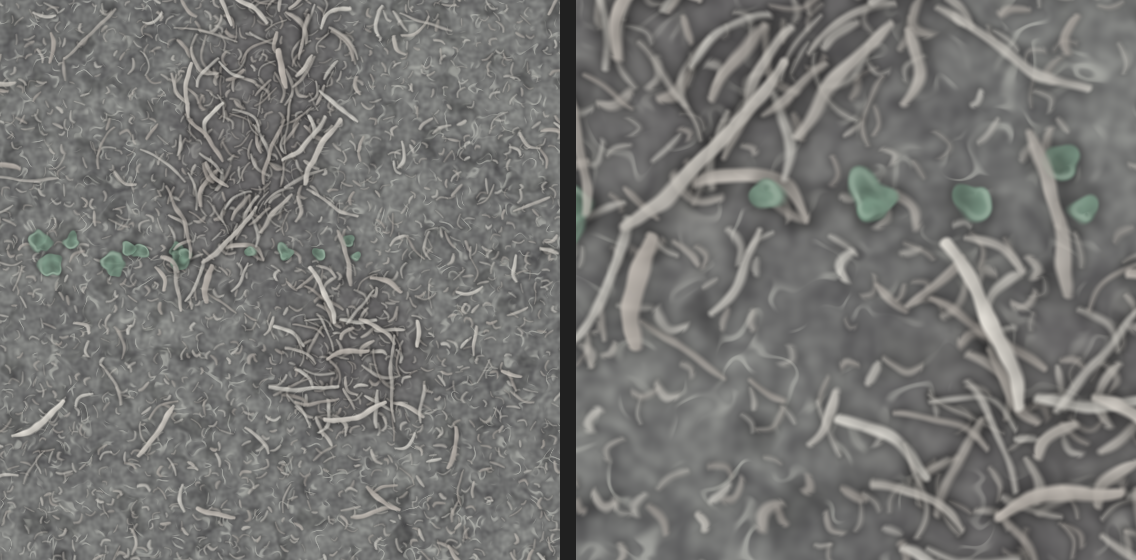
Left: the whole. Right: its middle third, enlarged.
A Shadertoy shader for this texture:

```glsl
const float PI = 3.14159265;
const vec3 SOIL_DARK = vec3(0.345, 0.345, 0.350);
const vec3 SOIL_LIGHT = vec3(0.600, 0.607, 0.592);
const vec3 CLUMP_SHADE = vec3(0.385, 0.370, 0.375);
const vec3 FLECK = vec3(0.72, 0.725, 0.70);
const vec3 STRAW_PALE = vec3(0.89, 0.88, 0.85);
const vec3 STRAW_TAN = vec3(0.68, 0.645, 0.615);
const vec3 LEAF_BODY = vec3(0.44, 0.545, 0.48);
const vec3 LEAF_RIM = vec3(0.61, 0.71, 0.64);
const float SOFTNESS = 0.0020;
const float WOBBLE = 0.0045;
const float LEAF_ROW = 0.54;
const int LEAF_COUNT = 15;

float hash(vec2 p) {
    vec3 q = fract(p.xyx * vec3(0.1031, 0.1030, 0.0973));
    q += dot(q, q.yzx + 33.33);
    return fract((q.x + q.y) * q.z);
}

vec2 hash2(vec2 p) {
    return vec2(hash(p), hash(p + 57.3));
}

vec2 gradient(vec2 cell) {
    float a = 2.0 * PI * hash(cell + 211.0);
    return vec2(cos(a), sin(a));
}

float gradientNoise(vec2 p) {
    vec2 i = floor(p), f = fract(p);
    vec2 u = f * f * f * (f * (f * 6.0 - 15.0) + 10.0);
    vec2 e = vec2(1.0, 0.0);
    float low = mix(dot(gradient(i), f), dot(gradient(i + e), f - e), u.x);
    float high = mix(dot(gradient(i + e.yx), f - e.yx), dot(gradient(i + 1.0), f - 1.0), u.x);
    return 1.4 * mix(low, high, u.y);
}

float blob(vec2 p, vec2 centre, vec2 radius) {
    vec2 q = (p - centre) / radius;
    return exp(-dot(q, q));
}

float upperClump(vec2 p) {
    return blob(p, vec2(0.45 + 0.25 * (p.y - 0.75), 0.78), vec2(0.145, 0.28));
}

float clump(vec2 p) {
    float lower = blob(p, vec2(0.64, 0.37), vec2(0.13, 0.14));
    return smoothstep(0.1, 0.75, upperClump(p) + lower);
}

// Soil: broad tone, crumbs, broken curly ridges and dark pits
vec3 soil(vec2 p) {
    vec2 warp = vec2(gradientNoise(p * 34.0), gradientNoise(p * 34.0 + 19.0));
    float broad = gradientNoise(p * 5.0) + 1.5 * gradientNoise(p * 13.0 + 3.0);
    float crumbs = gradientNoise(p * 52.0 + warp * 0.9);
    float grit = gradientNoise(p * 105.0 + 7.0);
    float tone = 0.45 + 0.14 * broad + 0.31 * crumbs + 0.20 * grit;
    vec3 col = mix(SOIL_DARK, SOIL_LIGHT, clamp(tone, 0.0, 1.0));
    float ridge = 1.0 - smoothstep(0.03, 0.22, abs(gradientNoise(p * 44.0 + warp * 0.8 + 31.0)));
    float broken = smoothstep(0.0, 0.45, gradientNoise(p * 36.0 + 83.0));
    col = mix(col, FLECK, 0.65 * ridge * broken);
    float pits = smoothstep(0.15, 0.65, gradientNoise(p * 23.0 + 140.0 + warp * 0.4));
    col *= 1.0 - 0.18 * pits;
    return mix(col, CLUMP_SHADE, 0.45 * clump(p));
}

// One bent strand per cell; reach is the half length in cells
void strands(inout vec3 col, vec2 p, float cells, float seed, float reach, float width,
             float sparse, float dense, float curl, float opacity) {
    vec2 home = floor(p * cells);
    float wear = gradientNoise(p * 60.0 + seed);
    for (int k = 0; k < 9; k++) {
        vec2 cell = home + vec2(k % 3 - 1, k / 3 - 1);
        vec2 id = cell + seed;
        vec2 centre = (cell + hash2(id)) / cells;
        float crowd = clump(centre);
        if (hash(id + 11.7) > mix(sparse, dense, crowd)) continue;
        vec2 shape = hash2(id + 23.1), look = hash2(id + 41.9);
        float angle = PI * mix(shape.x, 0.55, 0.35 * upperClump(centre));
        float halfLen = reach * mix(0.4, 1.0, shape.y) / cells;
        float c = cos(angle), s = sin(angle);
        vec2 q = mat2(c, -s, s, c) * (p - centre);
        float t = clamp(q.x / halfLen, -1.0, 1.0);
        float bend = curl * (hash(id + 67.0) * 2.0 - 1.0);
        q.y += bend * halfLen * (t * t - 0.4 + 0.1 * sin(4.0 * t));
        float slope = bend * (2.0 * t + 0.4 * cos(4.0 * t));
        q.y /= sqrt(1.0 + slope * slope);
        float w = width * mix(0.5, 1.25, look.x) * (1.0 - 0.35 * t * t * t * t + 0.25 * wear);
        float d = length(vec2(max(abs(q.x) - halfLen, 0.0), q.y));
        float shade = exp(-pow(d / (w * 2.2 + 0.0015), 2.0));
        col *= 1.0 - mix(0.18, 0.27, crowd) * opacity * shade;
        vec3 tint = mix(STRAW_PALE, STRAW_TAN, look.y * 0.75);
        tint *= 0.96 + 0.09 * clamp(q.y / w, -1.0, 1.0) + 0.10 * wear;
        float cover = 1.0 - smoothstep(w - SOFTNESS, w + SOFTNESS, d);
        col = mix(col, tint, cover * opacity * mix(0.6, 1.0, look.x));
    }
}

// Seedlings: small groups of lobed leaves along one row
void leaves(inout vec3 col, vec2 p) {
    float rough = gradientNoise(p * 55.0);
    for (int i = 0; i < LEAF_COUNT; i++) {
        vec2 id = vec2(float(i), 5.0);
        float group = float(i / 3);
        vec2 q = p - vec2(0.10 + 0.125 * group, LEAF_ROW);
        q -= (hash2(id) - 0.5) * vec2(0.075, 0.06);
        float a = atan(q.y, q.x) + 2.0 * PI * hash(id + 9.0);
        float radius = mix(0.012, 0.022, hash(id + 3.0)) * (1.0 + 0.3 * cos(a) + 0.12 * sin(3.0 * a));
        radius *= 1.0 - 0.35 * step(2.5, group);
        float d = length(q) - radius + 0.006 * rough;
        col *= 1.0 - 0.2 * exp(-pow(max(d, 0.0) / 0.006, 2.0));
        float rim = exp(-pow((d + 0.003) / 0.0025, 2.0)) * (0.5 + 0.5 * sin(a));
        vec3 leaf = LEAF_BODY * (1.0 + 0.25 * gradientNoise(p * 70.0 + 5.0));
        leaf = mix(leaf, LEAF_RIM, rim);
        col = mix(col, leaf, 0.85 * (1.0 - smoothstep(-SOFTNESS, SOFTNESS, d)));
    }
}

void mainImage(out vec4 fragColor, in vec2 fragCoord) {
    vec2 p = fragCoord / iResolution.xy;
    vec3 col = soil(p);
    vec2 w = p + WOBBLE * vec2(gradientNoise(p * 24.0 + 61.0), gradientNoise(p * 24.0 + 97.0));
    // Short flecks, then longer straw
    strands(col, w, 47.0, 100.0, 0.45, 0.0019, 0.42, 0.50, 0.7, 0.60);
    strands(col, w, 36.0, 230.0, 0.45, 0.0023, 0.34, 0.70, 0.6, 0.70);
    strands(col, w, 24.0, 370.0, 0.60, 0.0027, 0.15, 0.95, 0.5, 0.80);
    strands(col, w, 19.0, 410.0, 0.65, 0.0031, 0.06, 0.95, 0.4, 0.85);
    leaves(col, p);
    strands(col, w, 16.0, 470.0, 0.70, 0.0034, 0.05, 0.90, 0.35, 0.90);
    strands(col, w, 12.0, 530.0, 0.70, 0.0040, 0.08, 0.75, 0.25, 0.95);
    strands(col, w, 9.0, 690.0, 0.70, 0.0048, 0.10, 0.55, 0.2, 0.95);
    fragColor = vec4(col, 1.0);
}
```
